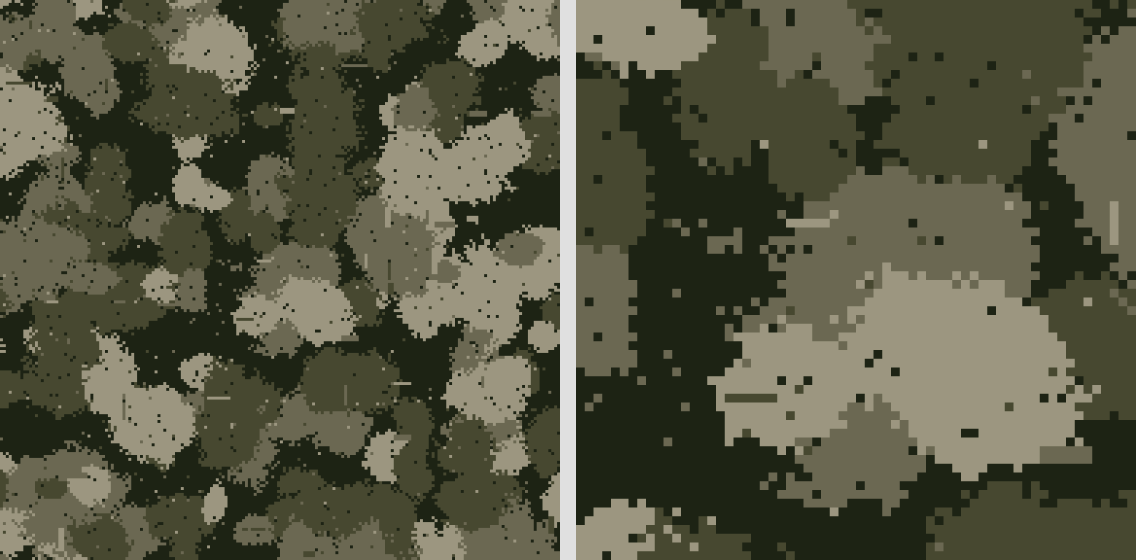
Left: the whole. Right: its middle third, enlarged.
A three.js fragment shader for this pattern:

```glsl
varying vec2 vUv;

const float CELLS = 192.0;      // square cells across the canvas
const float BLOB_TILES = 8.0;   // scatter tiles across the canvas
const float DASH_TILE = 16.0;   // cells per dash tile

const vec3 DARK  = vec3(0.113, 0.137, 0.080);
const vec3 OLIVE = vec3(0.278, 0.282, 0.188);
const vec3 TAUPE = vec3(0.420, 0.408, 0.322);
const vec3 LIGHT = vec3(0.610, 0.590, 0.500);

float hash(vec2 p) {
  vec3 q = fract(p.xyx * 0.1031);
  q += dot(q, q.yzx + 33.33);
  return fract((q.x + q.y) * q.z);
}

vec2 hash2(vec2 p) {
  return vec2(hash(p), hash(p + vec2(57.0, 131.0)));
}

float noise(vec2 p) {
  vec2 i = floor(p);
  vec2 f = p - i;
  f = f * f * (3.0 - 2.0 * f);
  return mix(mix(hash(i), hash(i + vec2(1.0, 0.0)), f.x),
             mix(hash(i + vec2(0.0, 1.0)), hash(i + vec2(1.0)), f.x), f.y);
}

vec3 blobColour(float pick) {
  if (pick < 0.36) return OLIVE;
  if (pick < 0.71) return TAUPE;
  return LIGHT;
}

// Distance to a blob, frayed by coarse, fine and per-cell noise
float blobDistance(vec2 offset, vec2 radii, vec2 cell, vec2 seed) {
  float d = length(offset / radii);
  if (d > 1.6) return d;
  vec2 shift = floor(seed * 211.0);
  d += 0.60 * (noise(cell / 11.0 + shift) - 0.5);
  d += 0.34 * (noise(cell / 4.0 + shift.yx) - 0.5);
  return d + 0.26 * (hash(cell + shift) - 0.5);
}

// Overlapping blobs; the one with the highest random rank shows
vec3 blobs(vec2 cell, vec3 ground) {
  vec2 p = (cell + 0.5) / CELLS * BLOB_TILES;
  vec2 home = floor(p);
  vec3 colour = ground;
  float top = -1.0;
  for (int k = 0; k < 18; k++) {
    float n = float(k);
    vec2 tile = home + vec2(mod(n, 3.0), mod(floor(n / 3.0), 3.0)) - 1.0;
    vec2 id = tile + 40.0 + 83.0 * floor(n / 9.0);
    vec2 seed = hash2(id);
    vec2 shape = hash2(id + 311.0);
    vec2 look = hash2(id + 617.0);
    float aspect = mix(0.8, 1.25, shape.y);
    vec2 radii = mix(0.2, 0.62, shape.x) * vec2(aspect, 1.0 / aspect);
    if (look.x > top && blobDistance(p - tile - seed, radii, cell, seed) < 1.0) {
      top = look.x;
      colour = blobColour(look.y);
    }
  }
  return colour;
}

// Sparse short bars, upright or level
vec3 dashes(vec2 cell, vec3 under) {
  vec2 tile = floor(cell / DASH_TILE);
  vec2 id = tile + 907.0;
  if (hash(id) > 0.42) return under;
  vec2 pick = hash2(id + 71.0);
  vec2 size = vec2(4.0 + floor(6.0 * pick.x), 1.0 + step(0.55, pick.y));
  if (hash(id + 151.0) < 0.5) size = size.yx;
  vec2 start = floor(hash2(id + 233.0) * (DASH_TILE - size));
  vec2 local = cell - tile * DASH_TILE - start;
  bool inside = all(greaterThanEqual(local, vec2(0.0))) && all(lessThan(local, size));
  return inside ? blobColour(hash(id + 389.0)) : under;
}

// Single stray cells, mostly dark
vec3 specks(vec2 cell, vec3 under) {
  if (hash(cell + 1201.0) > 0.03) return under;
  float pick = hash(cell + 1511.0);
  return pick < 0.62 ? DARK : blobColour((pick - 0.62) / 0.38);
}

vec3 cellColour(vec2 cell) {
  return specks(cell, dashes(cell, blobs(cell, DARK)));
}

void main() {
  // Blend the four nearest cells across a one-pixel edge
  vec2 x = vUv * CELLS;
  vec2 width = max(fwidth(x), vec2(0.0001));
  vec2 corner = floor(x - 0.5);
  vec2 t = clamp((x - 1.0 - corner) / width + 0.5, 0.0, 1.0);
  vec3 colour = vec3(0.0);
  for (int k = 0; k < 4; k++) {
    vec2 side = vec2(mod(float(k), 2.0), floor(float(k) / 2.0));
    vec2 share = mix(1.0 - t, t, side);
    float weight = share.x * share.y;
    if (weight > 0.0) colour += weight * cellColour(corner + side);
  }
  gl_FragColor = vec4(colour, 1.0);
}
```
